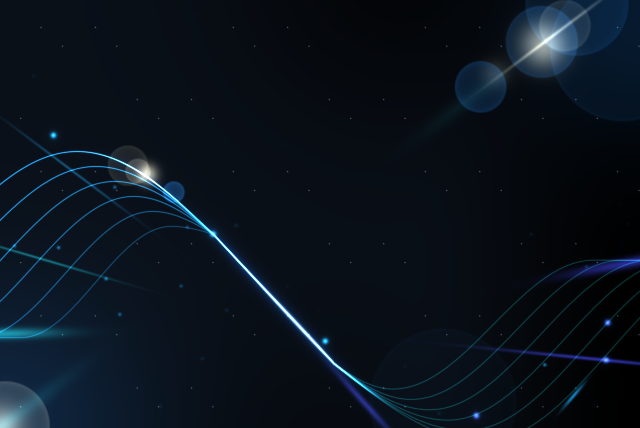
This background is drawn by a Shadertoy shader. Its source:

```glsl
const int STRANDS = 6;
const vec2 NODE_LEFT = vec2(0.498, 0.453);
const vec2 NODE_RIGHT = vec2(0.781, 0.15);
const vec3 CYAN = vec3(0.1, 0.62, 0.92);
const vec3 TEAL = vec3(0.06, 0.48, 0.5);
const vec3 VIOLET = vec3(0.16, 0.18, 0.62);
const vec3 WARM = vec3(0.95, 0.9, 0.76);
const vec3 BLUE = vec3(0.06, 0.25, 0.45);

float hash(vec2 p) {
    return fract(sin(dot(p, vec2(127.1, 311.7))) * 4375.85);
}

float glow(vec2 q, float radius) {
    return exp(-dot(q, q) / (radius * radius));
}

float streak(vec2 q, vec2 dir, float size, float width) {
    vec2 d = normalize(dir);
    float across = d.x * q.y - d.y * q.x;
    return glow(vec2(dot(q, d) / size, across / width), 1.0);
}

// Translucent disc with a brighter rim
float lens(vec2 q, float radius) {
    float d = length(q) - radius;
    float rim = exp(min(d, 0.0) / 0.008);
    return (1.0 - smoothstep(-0.003, 0.003, d)) * (0.6 + 0.5 * rim);
}

// Bright core inside a soft halo
float spark(vec2 q) {
    float d = length(q) / 0.006;
    return 1.3 * exp(-d * d) + 0.35 * exp(-d);
}

// Quarter sine up to a crest, then a cosine fall
float wave(float x, float crest, float height, float span) {
    float phase = clamp((x - crest) / span, 0.0, 1.0);
    float fall = mix(height, -0.242, 0.5 - 0.5 * cos(3.1416 * phase));
    return x < crest ? height * sin(1.5708 * x / crest) : fall;
}

float strandHeight(float x, float t) {
    if (x < NODE_LEFT.x)
        return NODE_LEFT.y + wave(NODE_LEFT.x - x, mix(0.318, 0.098, t),
            mix(0.193, 0.018, t), mix(0.65, 0.352, t));
    if (x > NODE_RIGHT.x)
        return NODE_RIGHT.y - wave(x - NODE_RIGHT.x, mix(0.352, 0.137, t),
            mix(0.18, 0.059, t), mix(0.586, 0.469, t));
    float along = (x - NODE_LEFT.x) / (NODE_RIGHT.x - NODE_LEFT.x);
    return mix(NODE_LEFT.y, NODE_RIGHT.y, along);
}

float strandDistance(vec2 p, float t) {
    float y = strandHeight(p.x, t);
    float slope = (strandHeight(p.x + 0.002, t) - y) / 0.002;
    return abs(p.y - y) / sqrt(1.0 + slope * slope);
}

vec3 backdrop(vec2 p) {
    vec3 c = vec3(0.038, 0.062, 0.095) * (1.0 - smoothstep(0.95, 1.5, p.x));
    c *= 1.0 - 0.75 * glow(p - vec2(0.95, 1.1), 0.4);
    c *= 1.0 - 0.35 * glow(p - vec2(0.75, -0.1), 0.35);
    return c + BLUE * (0.36 * glow(p, 0.33) + 0.27 * glow(p - vec2(1.52, 0.95), 0.29));
}

// Staggered tiles of tiny stars
float stars(vec2 p, float radius) {
    vec2 tile = vec2(0.449, 0.1685);
    vec2 q = vec2(p.x, 1.0 - p.y);
    q.x -= 0.5 * tile.x * mod(floor(q.y / tile.y), 2.0);
    q = mod(q, tile) - vec2(0.096, 0.064);
    float sum = 0.0;
    for (int i = 0; i < 4; i++) {
        vec2 k = vec2(i % 2, i / 2);
        sum += glow(q - k.x * vec2(0.127, 0.0) - k.y * vec2(0.05, 0.044), radius);
    }
    return sum;
}

// Blue motes, one in some cells of a grid
float motes(vec2 p) {
    vec2 cell = floor(p / 0.1);
    vec2 offset = 0.2 + 0.6 * vec2(hash(cell), hash(cell + 7.3));
    return step(0.72, hash(cell + 19.1)) * glow(p - (cell + offset) * 0.1, 0.004);
}

vec3 strands(vec2 p, float pixel) {
    float right = smoothstep(0.75, 0.95, p.x);
    vec3 c = vec3(0.0);
    for (int i = 0; i < STRANDS; i++) {
        float t = float(i) / float(STRANDS - 1);
        float d = strandDistance(p, t) / max(0.0014, 0.7 * pixel);
        c += exp(-d * d) * mix(CYAN * mix(0.95, 0.32, t), TEAL * 0.42, right);
    }
    // Bright spine and its halo
    float d = strandDistance(p, 0.0);
    float middle = smoothstep(0.42, 0.56, p.x) * (1.0 - smoothstep(0.72, 0.9, p.x));
    float lead = glow(p - vec2(0.36, 0.59), 0.12);
    float w = max(0.0018 + 0.0022 * glow(p - vec2(0.7, 0.24), 0.14), 0.7 * pixel);
    c += vec3(0.75, 0.92, 1.0) * exp(-d * d / (w * w)) * max(middle, lead);
    return c + vec3(0.06, 0.27, 0.62) * exp(-d / 0.008) * (0.8 * middle + 0.3 * lead);
}

vec3 streaks(vec2 p) {
    vec3 c = CYAN * 0.42 * streak(p - vec2(0.17, 0.6), vec2(0.8, -0.6), 0.15, 0.003);
    c += TEAL * 0.75 * streak(p - vec2(0.09, 0.397), vec2(0.96, -0.28), 0.16, 0.003);
    c += TEAL * streak(p - vec2(0.0, 0.22), vec2(1.0, 0.02), 0.13, 0.012);
    c += VIOLET * streak(p - vec2(1.4, 0.16), vec2(1.0, -0.1), 0.22, 0.004);
    c += VIOLET * 0.8 * streak(p - vec2(0.85, 0.06), vec2(0.67, -0.74), 0.1, 0.007);
    c += VIOLET * 0.9 * streak(p - vec2(1.47, 0.386), vec2(0.98, 0.19), 0.14, 0.012);
    return c + CYAN * 0.8 * streak(p - vec2(1.34, 0.075), vec2(0.65, 0.76), 0.035, 0.004);
}

vec3 flares(vec2 p) {
    vec2 axis = vec2(0.8, 0.6);
    vec3 c = BLUE * (0.22 * lens(p - vec2(1.455, 0.887), 0.17)
        + 0.3 * lens(p - vec2(1.348, 0.99), 0.12) + 0.5 * lens(p - vec2(1.123, 0.797), 0.06)
        + 0.4 * lens(p - vec2(1.266, 0.902), 0.084) + 0.8 * lens(p - vec2(0.406, 0.551), 0.025)
        + 0.08 * lens(p - vec2(1.035, 0.06), 0.172));
    c += WARM * (0.12 * lens(p - vec2(1.32, 0.94), 0.06) + 0.13 * lens(p - vec2(0.299, 0.613), 0.047)
        + 0.18 * lens(p - vec2(0.322, 0.6), 0.029) + 0.2 * lens(p - vec2(0.012, 0.005), 0.104));
    c += WARM * (0.6 * glow(p - vec2(1.27, 0.895), 0.05) + 0.16 * glow(p - vec2(1.158, 0.828), 0.032)
        + 0.75 * glow(p - vec2(0.345, 0.593), 0.022) + 0.5 * glow(p, 0.05));
    c += WARM * 0.4 * streak(p - vec2(1.29, 0.915), axis, 0.14, 0.004);
    return c + TEAL * (0.12 * streak(p - vec2(1.08, 0.755), axis, 0.12, 0.018)
        + 0.3 * streak(p, axis, 0.18, 0.018));
}

void mainImage(out vec4 fragColor, in vec2 fragCoord) {
    vec2 p = fragCoord / iResolution.y;
    float pixel = 1.0 / iResolution.y;
    vec3 color = backdrop(p) + vec3(0.25, 0.33, 0.36) * stars(p, max(0.0016, 0.7 * pixel));
    color += strands(p, pixel) + streaks(p) + flares(p);
    float near = glow(p - vec2(0.2, 0.42), 0.28) + glow(p - vec2(1.3, 0.15), 0.22);
    color += CYAN * 0.7 * motes(p) * near;
    color += CYAN * (spark(p - vec2(0.125, 0.684)) + spark(p - vec2(0.76, 0.203)) + spark(p - NODE_LEFT));
    color += vec3(0.25, 0.4, 0.95) * (spark(p - vec2(1.42, 0.246)) + spark(p - vec2(1.416, 0.159))
        + spark(p - vec2(1.113, 0.029)));
    fragColor = vec4(min(color, 1.0), 1.0);
}
```
